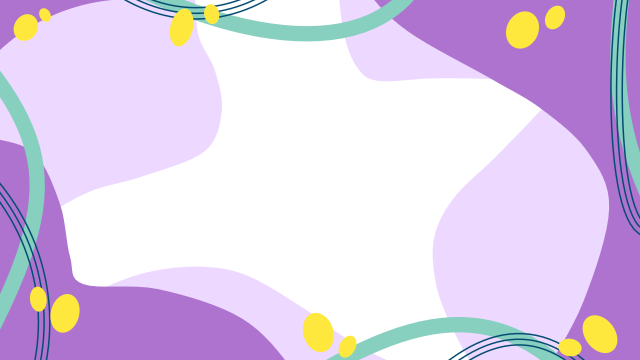
A WebGL 2 fragment shader for this background:

```glsl
#version 300 es
precision highp float;
// Flat abstract backdrop: wavy violet borders, teal bands, thin triple lines and yellow ovals.

#define CANVAS_HEIGHT 432.0
#define BAND_RADIUS 9.2
#define LINE_RADIUS 0.9
#define LINE_GAP 6.8
#define STEPS 8
#define WHITE vec3(1.0)
#define LAVENDER vec3(0.93, 0.85, 1.0)
#define VIOLET vec3(0.68, 0.45, 0.81)
#define TEAL vec3(0.53, 0.81, 0.75)
#define NAVY vec3(0.02, 0.30, 0.45)
#define YELLOW vec3(1.0, 0.91, 0.24)

uniform vec2 u_resolution;
out vec4 fragColor;

float segment(vec2 p, vec2 a, vec2 b) {
  vec2 ab = b - a;
  return length(p - a - ab * clamp(dot(p - a, ab) / dot(ab, ab), 0.0, 1.0));
}

vec2 catmullRom(vec2 a, vec2 b, vec2 c, vec2 d, float t) {
  return b + 0.5 * t * (c - a + t * (2.0 * a - 5.0 * b + 4.0 * c - d + t * (3.0 * (b - c) + d - a)));
}

// Signed distance to an open spline; negative where a ray toward side crosses it an odd number of times
float edge(vec2 p, float side, vec2 k[10]) {
  float dist = 1e5, inside = 1.0;
  vec2 a = k[1];
  for (int i = 1; i < 8; i++) {
    for (int j = 1; j <= STEPS; j++) {
      vec2 b = catmullRom(k[i - 1], k[i], k[i + 1], k[i + 2], float(j) / float(STEPS));
      dist = min(dist, segment(p, a, b));
      if ((a.y > p.y) != (b.y > p.y)) {
        float crossing = mix(a.x, b.x, (p.y - a.y) / (b.y - a.y));
        if (side * (crossing - p.x) > 0.0) inside = -inside;
      }
      a = b;
    }
  }
  return inside * dist;
}

// Distance to a cubic Bezier curve
float bezier(vec2 p, vec2 a, vec2 b, vec2 c, vec2 d) {
  float dist = 1e5;
  vec2 last = a;
  for (int i = 1; i <= 3 * STEPS; i++) {
    float t = float(i) / float(3 * STEPS), s = 1.0 - t;
    vec2 next = s * s * s * a + 3.0 * s * t * (s * b + t * c) + t * t * t * d;
    dist = min(dist, segment(p, last, next));
    last = next;
  }
  return dist;
}

// Approximate distance to an ellipse leaning right by tilt
float oval(vec2 p, vec2 center, vec2 radii, float tilt) {
  float c = cos(tilt), s = sin(tilt);
  vec2 q = mat2(c, s, -s, c) * (p - center);
  float k = length(q / radii);
  return k * (k - 1.0) / max(length(q / (radii * radii)), 1e-4);
}

void main() {
  float pixel = CANVAS_HEIGHT / u_resolution.y;
  vec2 p = gl_FragCoord.xy * pixel;

  // Lavender patches on white
  float patches = edge(p, 1.0, vec2[10](vec2(225, 492), vec2(233, 447), vec2(238, 390), vec2(258, 347),
    vec2(266, 297), vec2(245, 250), vec2(170, 220), vec2(110, 203), vec2(60, 176), vec2(20, 147)));
  patches = min(patches, edge(p, 1.0, vec2[10](vec2(402, 492), vec2(406, 444), vec2(413, 390), vec2(428, 352),
    vec2(453, 335), vec2(520, 338), vec2(592, 337), vec2(680, 332), vec2(700, 462), vec2(700, 532))));
  patches = min(patches, edge(p, -1.0, vec2[10](vec2(720, 382), vec2(685, 342), vec2(650, 301), vec2(595, 244),
    vec2(545, 195), vec2(521, 147), vec2(523, 92), vec2(541, 42), vec2(570, -13), vec2(595, -58))));
  patches = min(patches, edge(p, 1.0, vec2[10](vec2(60, 42), vec2(95, 70), vec2(130, 89), vec2(180, 106),
    vec2(240, 112), vec2(295, 102), vec2(360, 65), vec2(420, 23), vec2(480, -8), vec2(540, -38))));

  // Violet borders: right, lower left, and the rounded upper left corner
  float border = edge(p, -1.0, vec2[10](vec2(410, 502), vec2(440, 444), vec2(490, 394), vec2(590, 337),
    vec2(650, 301), vec2(705, 250), vec2(731, 182), vec2(700, 70), vec2(650, -23), vec2(620, -80)));
  border = min(border, edge(p, 1.0, vec2[10](vec2(-60, 272), vec2(-8, 266), vec2(42, 247), vec2(72, 187),
    vec2(84, 124), vec2(100, 91), vec2(190, 85), vec2(290, 50), vec2(352, -13), vec2(395, -88))));
  border = min(border, 230.0 - length(max(vec2(156.0 - p.x, p.y - 203.0), 0.0)));

  // Teal bands: left, top, bottom, right
  float band = bezier(p, vec2(-12, 348), vec2(66, 247), vec2(62, 177), vec2(-15, 27));
  band = min(band, bezier(p, vec2(170, 444), vec2(290, 387), vec2(430, 362), vec2(495, 444)));
  band = min(band, bezier(p, vec2(385, -14), vec2(500, 52), vec2(590, 70), vec2(680, -14)));
  band = min(band, bezier(p, vec2(747, 447), vec2(738, 362), vec2(735, 292), vec2(780, 192)));

  // Navy lines: each curve is flanked by two parallels
  float line = bezier(p, vec2(-15, 219), vec2(45, 152), vec2(65, 67), vec2(46, -14));
  line = min(line, bezier(p, vec2(150, 440), vec2(205, 408), vec2(265, 408), vec2(320, 440)));
  line = min(line, bezier(p, vec2(530, -16), vec2(590, 35), vec2(650, 42), vec2(708, -16)));
  line = min(line, bezier(p, vec2(748, 444), vec2(733, 342), vec2(737, 167), vec2(775, 155)));
  line = min(line, abs(line - LINE_GAP));

  // Yellow ovals in pairs
  float dots = min(oval(p, vec2(31, 399), vec2(14, 16.5), 0.5), oval(p, vec2(54, 414), vec2(6.5, 8.5), -0.5));
  dots = min(dots, min(oval(p, vec2(218, 399), vec2(13.5, 23), 0.25), oval(p, vec2(254, 415), vec2(9, 12), -0.2)));
  dots = min(dots, min(oval(p, vec2(627, 396), vec2(19, 23), 0.45), oval(p, vec2(666, 411), vec2(11, 15), 0.5)));
  dots = min(dots, min(oval(p, vec2(46, 73), vec2(10, 15), -0.1), oval(p, vec2(78, 56), vec2(17, 23.5), 0.25)));
  dots = min(dots, min(oval(p, vec2(382, 33), vec2(18, 24), -0.3), oval(p, vec2(417, 16), vec2(9.5, 14), 0.5)));
  dots = min(dots, min(oval(p, vec2(684, 15), vec2(14, 10.5), 0.15), oval(p, vec2(720, 31), vec2(18, 25), -0.65)));

  // Paint the layers from back to front
  vec3 color = mix(WHITE, LAVENDER, clamp(0.5 - patches / pixel, 0.0, 1.0));
  color = mix(color, VIOLET, clamp(0.5 - border / pixel, 0.0, 1.0));
  color = mix(color, TEAL, clamp(0.5 - (band - BAND_RADIUS) / pixel, 0.0, 1.0));
  color = mix(color, NAVY, clamp(0.5 - (line - LINE_RADIUS) / pixel, 0.0, 1.0));
  color = mix(color, YELLOW, clamp(0.5 - dots / pixel, 0.0, 1.0));
  fragColor = vec4(color, 1.0);
}
```
